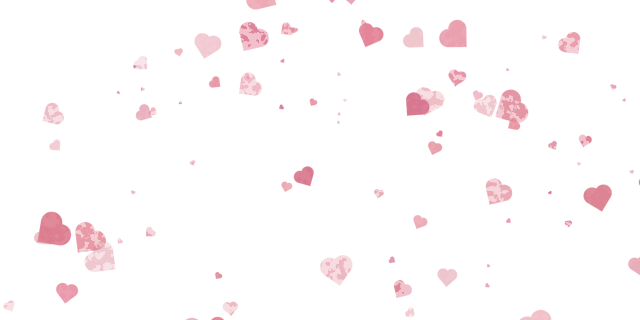
Give the GLSL for this pattern, as a WebGL 2 fragment shader.

```glsl
#version 300 es
precision highp float;
// Scattered rose-pink confetti hearts, some translucent, some mottled, on white.

#define HEART_COUNT 93
#define CLUSTER_SIZE 3
#define CLUSTER_SPREAD 0.42
#define MIN_WIDTH 0.010
#define MAX_WIDTH 0.116
#define MAX_TILT 1.1
#define MIN_OPACITY 0.38
#define MOTTLED_SHARE 0.42
#define GRAIN_SCALE 75.0
#define DUSKY_ROSE vec3(0.83, 0.46, 0.52)
#define CORAL_ROSE vec3(0.90, 0.50, 0.55)

uniform vec2 u_resolution;
out vec4 fragColor;

float hash(vec2 p) {
    return fract(sin(dot(p, vec2(127.1, 311.7))) * 43758.5453);
}

float valueNoise(vec2 p) {
    vec2 cell = floor(p);
    vec2 f = fract(p);
    f = f * f * (3.0 - 2.0 * f);
    float low = mix(hash(cell), hash(cell + vec2(1, 0)), f.x);
    float high = mix(hash(cell + vec2(0, 1)), hash(cell + vec2(1, 1)), f.x);
    return mix(low, high, f.y);
}

// Signed distance to a heart with its tip at the origin, about 1.2 wide
float heartDistance(vec2 p) {
    p.x = abs(p.x);
    if (p.x + p.y > 1.0) {
        return length(p - vec2(0.25, 0.75)) - sqrt(2.0) / 4.0;
    }
    vec2 toNotch = p - vec2(0.0, 1.0);
    vec2 toSide = p - 0.5 * max(p.x + p.y, 0.0);
    float nearest = min(dot(toNotch, toNotch), dot(toSide, toSide));
    return sqrt(nearest) * sign(p.x - p.y);
}

mat2 rotation(float angle) {
    float c = cos(angle);
    float s = sin(angle);
    return mat2(c, s, -s, c);
}

// Loose clusters spread over the canvas and slightly past its edges
vec2 heartCentre(float id, float aspect) {
    float cluster = floor(id / float(CLUSTER_SIZE));
    vec2 middle = vec2(fract(cluster * 0.618 + 0.3), hash(vec2(cluster, 4.7)));
    vec2 offset = vec2(hash(vec2(id, 1.3)), hash(vec2(id, 2.9))) - 0.5;
    return middle * vec2(aspect, 1.0) + offset * CLUSTER_SPREAD;
}

// Worn paint: 1 where the colour is full, lower in the pale flecks
float paintWear(vec2 p, float id) {
    vec2 q = p * GRAIN_SCALE + id * 7.3;
    float grain = 0.65 * valueNoise(q) + 0.35 * valueNoise(q * 2.3);
    float patches = valueNoise(q * 0.28 + 3.0);
    float flecks = smoothstep(0.44, 0.56, grain + 0.35 * (patches - 0.5));
    float strength = hash(vec2(id, 8.1)) < MOTTLED_SHARE ? 0.5 : 0.07;
    return 1.0 - strength * flecks;
}

void main() {
    vec2 p = gl_FragCoord.xy / u_resolution.y;
    float aspect = u_resolution.x / u_resolution.y;
    float edge = 0.75 / u_resolution.y;
    vec3 color = vec3(1.0);

    for (int i = 0; i < HEART_COUNT; i++) {
        float id = float(i);

        // Placement: many small hearts, few large ones
        float sizeRank = fract(id * 0.755 + 0.4);
        float width = mix(MIN_WIDTH, MAX_WIDTH, sizeRank * sizeRank);
        vec2 local = p - heartCentre(id, aspect);
        if (dot(local, local) > width * width) continue;
        local = rotation((2.0 * hash(vec2(id, 3.1)) - 1.0) * MAX_TILT) * local;

        // Shape
        float unit = width / 1.207;
        float d = heartDistance(local / unit + vec2(0.0, 0.55)) * unit;
        float coverage = 1.0 - smoothstep(-edge, edge, d);
        if (coverage <= 0.0) continue;

        // Paint
        vec3 tint = mix(DUSKY_ROSE, CORAL_ROSE, hash(vec2(id, 5.3)));
        tint.b += 0.04 * hash(vec2(id, 9.7));
        float opacity = mix(MIN_OPACITY, 1.0, hash(vec2(id, 6.9)));
        color = mix(color, tint, coverage * opacity * paintWear(local, id));
    }

    fragColor = vec4(color, 1.0);
}
```
